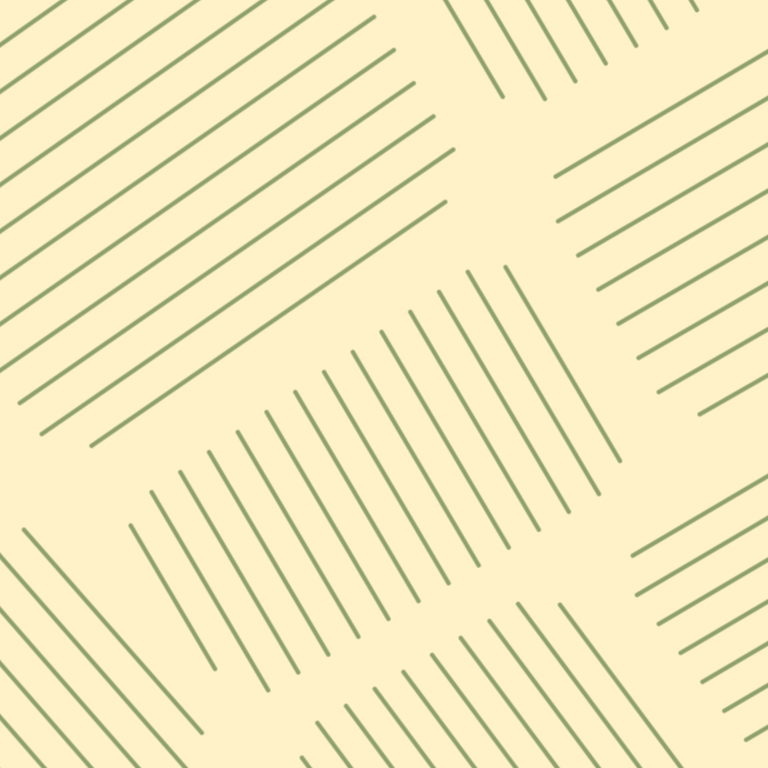
Give the GLSL for this pattern, as a three.js fragment shader.

```glsl
// Patches of slanted parallel hatch lines, like furrowed fields, on pale cream.
// Each patch blends evenly from its first stroke to its last; the two outer
// strokes are trimmed so that the patch corners look rounded.

varying vec2 vUv;

const vec3 CREAM = vec3(1.0, 0.945, 0.785);
const vec3 GREEN = vec3(0.555, 0.63, 0.425);
const float LINE_WIDTH = 0.0056;
const float SOFTNESS = 0.0018;
const float TRIM = 0.068;      // share cut from each end of an outer stroke
const float LONG_TRIM = 0.2;   // deeper cut for one uneven corner
const int MAX_STROKES = 16;

float segmentDistance(vec2 p, vec2 a, vec2 b) {
  vec2 ab = b - a;
  float t = clamp(dot(p - a, ab) / dot(ab, ab), 0.0, 1.0);
  return length(p - a - ab * t);
}

// Strokes run from a to b; first and last hold (a, b) of the outer strokes.
// trimFirst gives the cut at a and b of the first stroke.
float hatch(vec2 p, vec4 first, vec4 last, int count, vec2 trimFirst, float trimLast) {
  float d = 1.0;
  for (int i = 0; i < MAX_STROKES; i++) {
    if (i >= count) break;
    vec4 stroke = mix(first, last, float(i) / float(count - 1));
    vec2 trim = vec2(0.0);
    if (i == 0) trim = trimFirst;
    if (i == count - 1) trim = vec2(trimLast);
    vec2 a = mix(stroke.xy, stroke.zw, trim.x);
    vec2 b = mix(stroke.zw, stroke.xy, trim.y);
    d = min(d, segmentDistance(p, a, b));
  }
  return d;
}

float fields(vec2 p) {
  vec2 even = vec2(TRIM);

  // Upper left, long shallow strokes
  float d = hatch(p, vec4(0.083, 0.3945, 0.616, 0.762),
                  vec4(-0.203, 0.798, 0.358, 1.194), 11, even, TRIM);
  // Centre, steep strokes
  d = min(d, hatch(p, vec4(0.160, 0.333, 0.310, 0.078),
                   vec4(0.6466, 0.672, 0.819, 0.380), 14, vec2(TRIM, LONG_TRIM), TRIM));
  // Bottom centre
  d = min(d, hatch(p, vec4(0.376, 0.0365, 0.571, -0.2265),
                   vec4(0.712, 0.2357, 0.907, -0.027), 10, vec2(0.088), 0.088));
  // Bottom left
  d = min(d, hatch(p, vec4(0.013, 0.331, 0.281, 0.025),
                   vec4(-0.182, 0.206, 0.151, -0.178), 6, even, TRIM));
  // Top
  d = min(d, hatch(p, vec4(0.670, 0.848, 0.516, 1.108),
                   vec4(0.947, 1.010, 0.793, 1.271), 8, vec2(0.1), 0.1));
  // Right, upper
  d = min(d, hatch(p, vec4(0.7005, 0.7565, 1.039, 0.956),
                   vec4(0.884, 0.445, 1.223, 0.639), 8, even, 0.08));
  // Right, lower
  d = min(d, hatch(p, vec4(0.801, 0.263, 1.139, 0.462),
                   vec4(1.0, -0.001, 1.339, 0.198), 8, even, TRIM));
  return d;
}

void main() {
  float edge = max(SOFTNESS, fwidth(vUv.x));
  float halfWidth = 0.5 * LINE_WIDTH;
  float ink = 1.0 - smoothstep(halfWidth - edge, halfWidth + edge, fields(vUv));
  gl_FragColor = vec4(mix(CREAM, GREEN, ink), 1.0);
}
```
